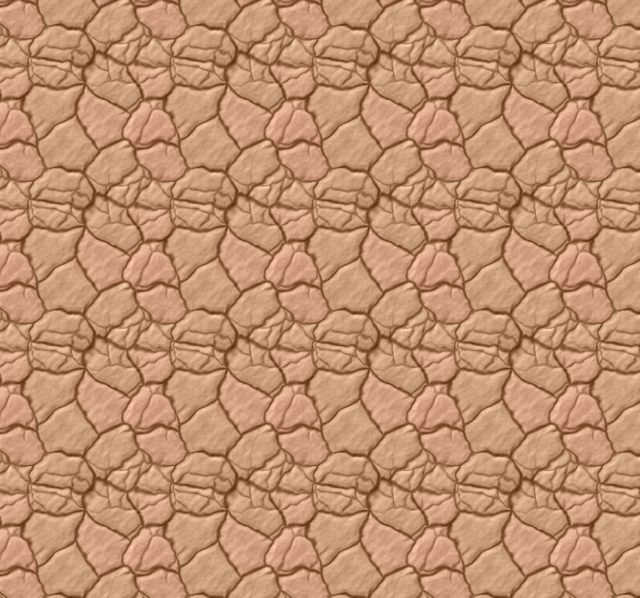
Reproduce this texture procedurally as a Shadertoy shader.

```glsl
const float TILES_ACROSS = 4.5;
const vec3 CRACK_BROWN = vec3(0.45, 0.27, 0.13);
const vec3 PALE_CLAY = vec3(0.93, 0.76, 0.62);
const vec3 ROSE_SHIFT = vec3(0.02, -0.015, 0.015);
const vec2 TO_LIGHT = vec2(-0.6, 0.8);

vec2 hash2(vec2 p) {
    vec3 q = fract(p.xyx * vec3(0.1031, 0.1030, 0.0973));
    q += dot(q, q.yzx + 33.33);
    return fract((q.xx + q.yz) * q.zy);
}

// Value noise that wraps after "period" lattice cells
float noise(vec2 p, vec2 period, float seed) {
    vec2 i = floor(p), f = fract(p);
    vec2 s = f * f * (3.0 - 2.0 * f);
    vec2 a = mod(i, period) + seed, b = mod(i + 1.0, period) + seed;
    return mix(mix(hash2(a).x, hash2(vec2(b.x, a.y)).x, s.x),
               mix(hash2(vec2(a.x, b.y)).x, hash2(b).x, s.x), s.y);
}

float tileNoise(vec2 p, float freq, float seed) {
    return noise(p * freq, vec2(freq), seed);
}

// Offset in tile units from p to the seed point of one grid cell
vec2 toSeed(vec2 p, vec2 cell, vec2 grid, float jitter, float seed) {
    vec2 h = hash2(mod(cell, grid) + seed);
    return (cell + 0.5 + jitter * (h - 0.5)) / grid - p;
}

// Wrapping Voronoi: x = distance to the border, y = random value of the plate
vec2 plates(vec2 p, vec2 grid, float jitter, float seed) {
    vec2 base = floor(p * grid), nearest = vec2(9.0), home = base;
    for (int y = -1; y <= 1; y++)
    for (int x = -1; x <= 1; x++) {
        vec2 cell = base + vec2(x, y);
        vec2 r = toSeed(p, cell, grid, jitter, seed);
        if (dot(r, r) < dot(nearest, nearest)) { nearest = r; home = cell; }
    }
    float border = 9.0;
    for (int y = -2; y <= 2; y++)
    for (int x = -2; x <= 2; x++) {
        vec2 r = toSeed(p, home + vec2(x, y), grid, jitter, seed);
        vec2 gap = r - nearest;
        if (dot(gap, gap) > 1e-6)
            border = min(border, dot(0.5 * (nearest + r), normalize(gap)));
    }
    return vec2(border, hash2(mod(home, grid) + seed + 5.0).y);
}

// Makes straight borders wavy and ragged
vec2 ragged(vec2 p) {
    vec2 broad = vec2(tileNoise(p, 7.0, 11.0), tileNoise(p, 7.0, 37.0)) - 0.5;
    vec2 small = vec2(tileNoise(p, 23.0, 53.0), tileNoise(p, 23.0, 91.0)) - 0.5;
    return p + 0.075 * broad + 0.022 * small;
}

// Grit and slanted scratches on the plate faces
float grit(vec2 p) {
    vec2 slant = vec2(p.x + p.y, p.y - p.x);
    float scratch = noise(slant * vec2(8.0, 26.0), vec2(8.0, 26.0), 17.0);
    return 0.45 * scratch + 0.3 * tileNoise(p, 29.0, 71.0)
         + 0.25 * tileNoise(p, 58.0, 23.0);
}

// x = height, y = crack darkness, z = random value of the plate
vec3 ground(vec2 p, float pixel) {
    vec2 q = ragged(p);
    vec2 large = plates(q, vec2(3.0, 4.0), 0.85, 7.0);
    vec2 small = plates(q, vec2(5.0), 0.9, 43.0);

    // Main cracks vary in width; fine ones fade in and out
    float wear = tileNoise(p, 6.0, 29.0);
    float width = mix(0.008, 0.021, wear);
    float presence = smoothstep(0.42, 0.68, tileNoise(p, 4.0, 61.0));
    float mainCrack = 1.0 - smoothstep(0.0, width + pixel, large.x);
    float fineCrack = presence * (1.0 - smoothstep(0.0, 0.009 + pixel, small.x));

    float height = 0.55 * smoothstep(0.0, 0.055, large.x)
                 + 0.25 * presence * smoothstep(0.0, 0.035, small.x)
                 + 0.32 * grit(p);
    float dark = max(mainCrack * mix(0.7, 1.1, wear), 0.55 * fineCrack);
    return vec3(height, dark, large.y);
}

void mainImage(out vec4 fragColor, in vec2 fragCoord) {
    float pixel = TILES_ACROSS / iResolution.x;
    vec2 p = fragCoord * pixel;
    vec3 here = ground(p, pixel);
    float slope = here.x - ground(p + 0.012 * TO_LIGHT, pixel).x;

    // Relief light, blotches and cracks share one tone scale
    float blotch = tileNoise(p, 9.0, 83.0) - 0.5;
    float tone = 0.75 + 0.95 * slope + 0.12 * blotch
               + 0.22 * (grit(p) - 0.5) + 0.06 * (here.z - 0.5);
    tone -= 0.72 * here.y;

    vec3 color = mix(CRACK_BROWN, PALE_CLAY, clamp(tone, -0.2, 1.08));
    color += ROSE_SHIFT * smoothstep(0.5, 1.0, here.z) * (1.0 - here.y);
    fragColor = vec4(clamp(color, 0.0, 1.0), 1.0);
}
```
